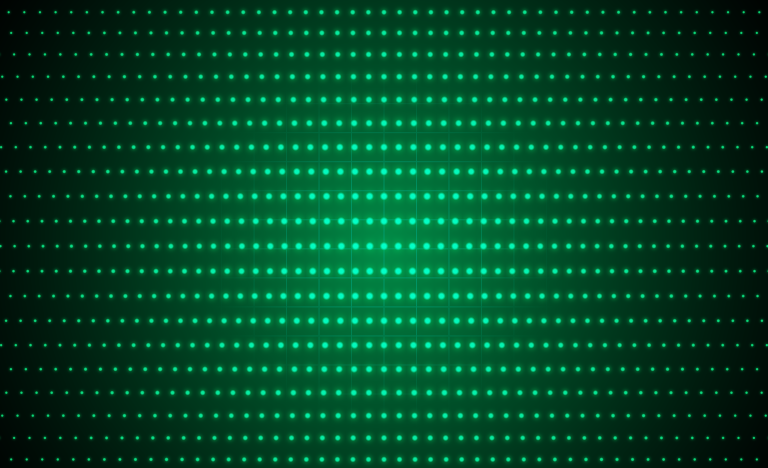
This background is drawn by a Shadertoy shader. Its source:

```glsl
// Rows of glowing green dots over a faint teal grid on a dark radial glow.

#define GLOW_CENTER vec2(0.5, 0.474)
#define GLOW_RADIUS 0.625
#define ROW_ANGLE 0.063
#define ROW_BEND 0.517
#define DOT_PITCH 0.0185
#define DOT_MAX 0.0053
#define DOT_MIN 0.0016
#define GRID_CELL vec2(0.0423, 0.0378)
#define GRID_SHIFT vec2(0.0, -0.0035)

const vec3 GLOW_COLOR = vec3(0.003, 0.55, 0.28);
const vec3 LINE_COLOR = vec3(0.0, 0.66, 0.53);
const vec3 HALO_COLOR = vec3(0.01, 0.77, 0.36);
const vec3 CORE_COLOR = vec3(0.01, 1.0, 0.78);
const vec3 FAR_COLOR = vec3(0.04, 0.83, 0.45);

// Centre of the nearest dot: rows bunch up and columns spread out away from the middle.
vec2 nearestDot(vec2 p) {
    float row = round(asin(clamp(p.y / ROW_BEND, -1.0, 1.0)) / ROW_ANGLE);
    float spread = row * row / (row * row + 50.0);
    float pitch = DOT_PITCH * (1.0 + 0.151 * spread);
    return vec2(round(p.x / pitch) * pitch, ROW_BEND * sin(row * ROW_ANGLE));
}

// Coverage of thin grid lines.
float gridLines(vec2 p, float pixel) {
    vec2 cell = (p - GRID_SHIFT) / GRID_CELL;
    vec2 dist = abs(cell - round(cell)) * GRID_CELL;
    vec2 line = 1.0 - smoothstep(vec2(0.0), vec2(0.0007 + 0.5 * pixel), dist);
    return max(line.x, line.y);
}

void mainImage(out vec4 fragColor, in vec2 fragCoord) {
    float pixel = 1.0 / iResolution.x;
    vec2 p = (fragCoord - GLOW_CENTER * iResolution.xy) * pixel;
    float radius = length(p);

    // Radial glow
    float glow = pow(max(1.0 - radius / GLOW_RADIUS, 0.0), 1.3);
    vec3 color = GLOW_COLOR * glow;

    // Grid, visible only near the middle
    float gridFade = 1.0 - smoothstep(0.04, 0.25, radius);
    color = mix(color, LINE_COLOR, 0.55 * gridFade * gridLines(p, pixel));

    // Dots shrink and dim with distance
    vec2 dotCenter = nearestDot(p);
    float dist = length(p - dotCenter);
    float far = smoothstep(0.0, 0.586, length(dotCenter));
    float size = mix(DOT_MAX, DOT_MIN, far);
    float halo = exp(-pow(dist / (size * 1.5), 2.0));
    float core = 1.0 - smoothstep(size * 0.5 - 0.3 * pixel, size * 1.05 + 0.4 * pixel, dist);
    color = mix(color, HALO_COLOR, halo * mix(0.5, 0.35, far));
    color = mix(color, mix(CORE_COLOR, FAR_COLOR, far), core);

    fragColor = vec4(color, 1.0);
}
```
